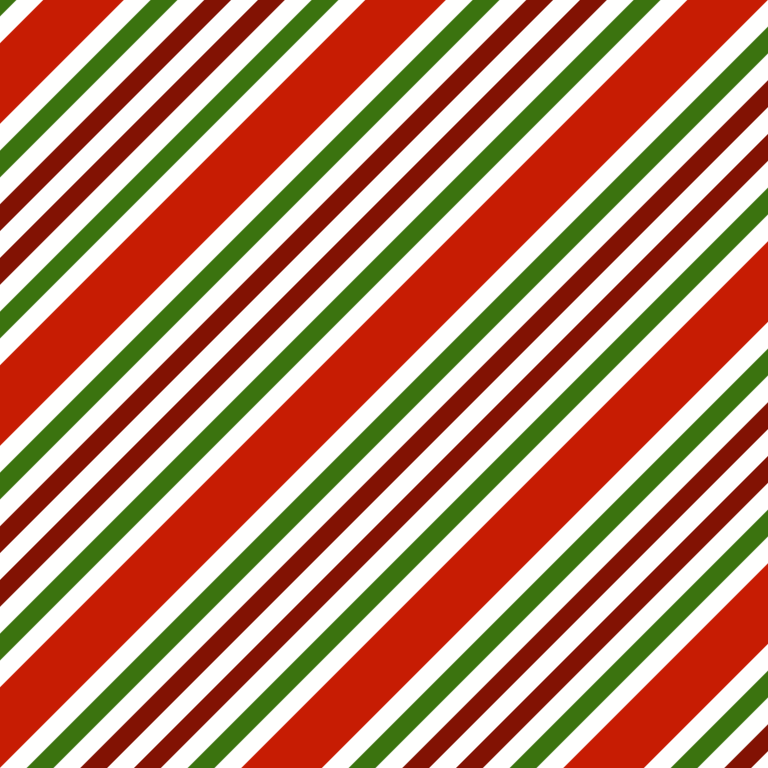
This pattern is drawn by a WebGL 2 fragment shader. Its source:

```glsl
#version 300 es
precision highp float;

uniform vec2 u_resolution;
out vec4 fragColor;

const vec3 WHITE = vec3(1.0, 1.0, 0.995);
const vec3 RED = vec3(0.78, 0.11, 0.01);
const vec3 GREEN = vec3(0.23, 0.45, 0.06);
const vec3 MAROON = vec3(0.51, 0.07, 0.01);

const float PERIOD = 0.4193;      // repeat length along a canvas edge
const float RED_CENTRE = 0.1087;  // first red band, from the top left corner
const float UNITS = 12.0;         // narrow stripe widths in one repeat

// Distance to the nearest red band centre, in stripe widths (0 to 6)
float mirroredDistance(float along, float centre, float period, float units) {
    float phase = fract((along - centre) / period + 0.5) - 0.5;
    return abs(phase) * units;
}

// Soft coverage of a band around a centre
float band(float position, float centre, float halfWidth, float softness) {
    float edge = abs(position - centre) - halfWidth;
    return 1.0 - smoothstep(-softness, softness, edge);
}

vec3 stripes(float position, float softness) {
    vec3 colour = WHITE;
    colour = mix(colour, RED, band(position, 0.0, 1.5, softness));
    colour = mix(colour, GREEN, band(position, 3.0, 0.5, softness));
    colour = mix(colour, MAROON, band(position, 5.0, 0.5, softness));
    return colour;
}

void main() {
    vec2 uv = gl_FragCoord.xy / u_resolution;

    // Diagonal coordinate, growing from the top left corner
    float along = uv.x + 1.0 - uv.y;
    float position = mirroredDistance(along, RED_CENTRE, PERIOD, UNITS);

    // Edge softness of about one pixel across the stripe
    float softness = length(1.0 / u_resolution) * 0.8 * UNITS / PERIOD;
    fragColor = vec4(stripes(position, softness), 1.0);
}
```
